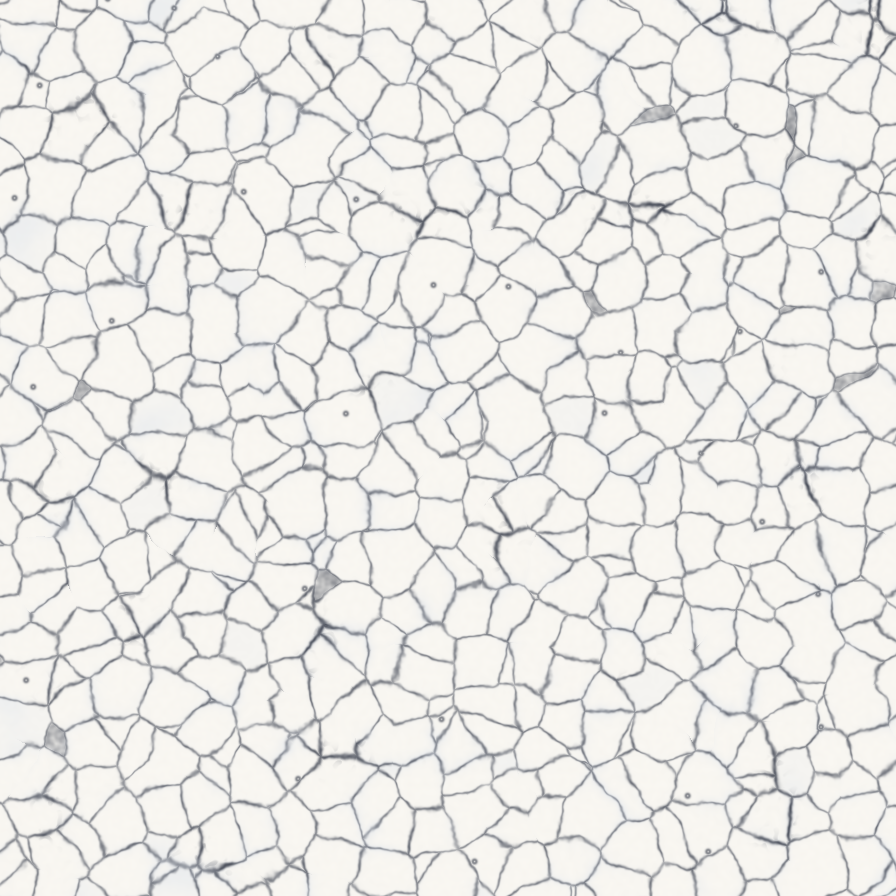
This texture is drawn by a WebGL 2 fragment shader. Its source:

```glsl
#version 300 es
precision highp float;

uniform vec2 u_resolution;
out vec4 fragColor;

const float GRAINS = 19.5;
const vec3 PAPER = vec3(0.975, 0.966, 0.945);
const vec3 HAZE = vec3(0.87, 0.895, 0.93);
const vec3 INK = vec3(0.24, 0.26, 0.31);

vec3 hash3(vec3 p) {
  p = fract(p * vec3(0.1031, 0.1030, 0.0973));
  p += dot(p, p.yxz + 33.33);
  return fract((p.xxy + p.yxx) * p.zyx);
}

float cornerSlope(vec2 corner, vec2 offset, float seed) {
  float angle = 6.2832 * hash3(vec3(corner, seed)).x;
  return dot(vec2(cos(angle), sin(angle)), offset);
}

float gradientNoise(vec2 p, float seed) {
  vec2 i = floor(p);
  vec2 f = p - i;
  vec2 u = f * f * f * (f * (f * 6.0 - 15.0) + 10.0);
  vec2 e = vec2(1.0, 0.0);
  float low = mix(cornerSlope(i, f, seed), cornerSlope(i + e, f - e, seed), u.x);
  float high = mix(cornerSlope(i + e.yx, f - e.yx, seed),
                   cornerSlope(i + e.xx, f - e.xx, seed), u.x);
  return mix(low, high, u.y);
}

vec2 warp(vec2 p, float scale, float seed) {
  return vec2(gradientNoise(p * scale, seed), gradientNoise(p * scale, seed + 1.0));
}

// Site of a grain: position, weight, grain id.
// The second site of a cell is either a lobe of the first or a tiny grain.
vec4 grainSite(vec2 cell, float index) {
  vec3 first = hash3(vec3(cell, 3.0));
  vec3 second = hash3(vec3(cell, 8.0));
  float id = cell.x + 100.0 * cell.y;
  float weight = 0.24 * first.z;
  if (index < 0.5) return vec4(cell + first.xy, weight, id);
  bool lobe = second.z < 0.35;
  return vec4(cell + second.xy, lobe ? weight : -0.38 * second.z, lobe ? id : id + 0.5);
}

float power(vec2 p, vec4 site) {
  vec2 d = p - site.xy;
  return dot(d, d) - site.z;
}

vec4 nearestSite(vec2 p) {
  vec4 best = vec4(0.0);
  float lowest = 1e3;
  for (int n = 0; n < 50; n++) {
    vec2 step2 = vec2(n / 2 % 5, n / 10) - 2.0;
    vec4 site = grainSite(floor(p) + step2, float(n % 2));
    float value = power(p, site);
    if (value < lowest) {
      lowest = value;
      best = site;
    }
  }
  return best;
}

float boundaryDistance(vec2 p, vec4 home) {
  float nearest = 10.0;
  for (int n = 0; n < 50; n++) {
    vec2 step2 = vec2(n / 2 % 5, n / 10) - 2.0;
    vec4 site = grainSite(floor(p) + step2, float(n % 2));
    if (abs(site.w - home.w) > 0.2) {
      float gap = power(p, site) - power(p, home);
      nearest = min(nearest, gap / (2.0 * max(distance(site.xy, home.xy), 0.01)));
    }
  }
  return max(nearest, 0.0);
}

float bell(float d, float width) {
  return exp(-0.5 * d * d / (width * width));
}

// Sparse tiny rings inside the grains
float specks(vec2 p, float width) {
  vec2 cell = floor(p);
  vec3 h = hash3(vec3(cell, 21.0));
  float ring = abs(distance(p, cell + 0.2 + 0.6 * h.xy) - 0.025);
  return bell(ring, width) * step(0.86, h.z);
}

void main() {
  float side = min(u_resolution.x, u_resolution.y);
  vec2 p = gl_FragCoord.xy / side * GRAINS + 40.0;
  float pixel = GRAINS / side;

  // Curved and slightly ragged grain borders
  vec2 q = p + 0.24 * warp(p, 1.1, 31.0) + 0.06 * warp(p, 3.3, 35.0)
             + 0.02 * warp(p, 9.0, 39.0);
  vec4 home = nearestSite(q);
  float edge = boundaryDistance(q, home);

  // Border strokes, heavier where deposits gather
  float clot = smoothstep(0.22, 0.5, gradientNoise(p * 0.5, 51.0));
  float uneven = gradientNoise(p * 2.3, 53.0) + 0.6 * gradientNoise(p * 8.0, 55.0);
  float width = max(0.025 * (1.0 + 0.5 * clot + 0.3 * uneven), 0.5 * pixel);
  float ink = bell(edge, width) * clamp(0.52 + 0.3 * uneven + 0.25 * clot, 0.25, 0.95);

  // Ragged deposits and stained tiny grains
  float ragged = smoothstep(0.12, 0.4, gradientNoise(p * 5.0, 57.0));
  ink = max(ink, 0.75 * clot * ragged * exp(-edge / 0.07));
  vec3 stain = hash3(vec3(floor(home.w * 2.0 + 0.5), 7.0, 61.0));
  float tiny = step(0.25, fract(home.w));
  ink = max(ink, tiny * step(0.86, stain.x) * (0.35 + 0.35 * uneven));
  ink = max(ink, 0.6 * specks(p * 0.7, max(0.018, 0.4 * pixel)));

  // Pale blue haze beside the borders
  float patches = smoothstep(-0.1, 0.5, gradientNoise(p * 0.8, 63.0));
  float haze = exp(-edge / 0.09) * (0.2 + 0.8 * patches);
  haze = max(haze, 0.45 * step(0.96, stain.y) * (0.5 + patches));

  vec3 color = PAPER + 0.008 * gradientNoise(p * 6.0, 65.0);
  color = mix(color, HAZE, clamp(0.7 * haze, 0.0, 1.0));
  color = mix(color, INK, clamp(ink, 0.0, 1.0));
  fragColor = vec4(color, 1.0);
}
```
